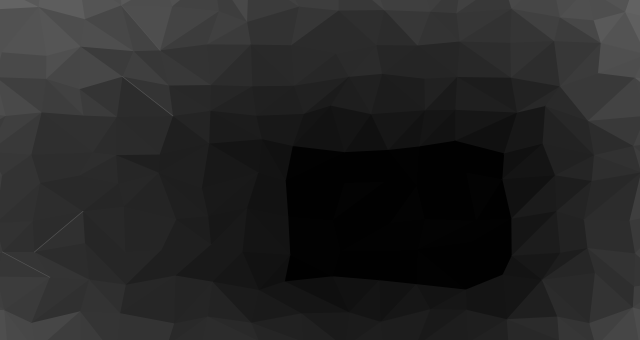
This background is drawn by a Shadertoy shader. Its source:

```glsl
// Low-poly charcoal backdrop: a jittered grid is split into flat triangles.
// Each facet takes its grey from ramps that rise away from a black hollow,
// and a few facet diagonals show as thin pale seams.

float hash(vec2 p) {
    return fract(sin(dot(p, vec2(127.1, 311.7))) * 43758.5453);
}

// Grid vertex in units of canvas height; cell (0,0) starts at the hollow's corner
vec2 vertexAt(vec2 id) {
    vec2 jitter = vec2(hash(id), hash(id + 37.3)) - 0.5;
    return vec2(0.87, 0.172) + vec2(0.125, 0.0985) * (id + 0.52 * jitter);
}

// Signed distance to the line a-b, positive on its left
float leftOf(vec2 p, vec2 a, vec2 b) {
    vec2 e = normalize(b - a);
    return e.x * (p.y - a.y) - e.y * (p.x - a.x);
}

float insideTriangle(vec2 p, vec2 a, vec2 b, vec2 c) {
    return min(leftOf(p, a, b), min(leftOf(p, b, c), leftOf(p, c, a)));
}

float segmentDistance(vec2 p, vec2 a, vec2 b) {
    vec2 e = b - a;
    return length(p - a - e * clamp(dot(p - a, e) / dot(e, e), 0.0, 1.0));
}

// Grey of a facet: additive ramps toward the four borders
float facetShade(vec2 centre, vec2 id, float seed, bool hollow) {
    float variation = hash(id + seed);
    if (hollow) return 0.002 + 0.012 * variation * variation;
    float left = max(0.0, 1.0 - centre.x / 0.87);
    float right = max(0.0, (centre.x - 1.495) / 0.387);
    float top = max(0.0, (centre.y - 0.566) / 0.434);
    float bottom = max(0.0, (0.172 - centre.y) / 0.172);
    float shade = 0.056 + 0.16 * (left + right) + 0.17 * top + 0.075 * bottom;
    return shade * (0.89 + 0.22 * variation);
}

void mainImage(out vec4 fragColor, in vec2 fragCoord) {
    float pixel = 1.0 / iResolution.y;
    vec2 p = fragCoord * pixel;
    p.x *= 1.882 * iResolution.y / iResolution.x;
    vec2 home = floor((p - vec2(0.87, 0.172)) / vec2(0.125, 0.0985));

    float shadeSum = 0.0, coverSum = 0.0, seam = 0.0;
    for (int j = -1; j <= 1; j++)
    for (int i = -1; i <= 1; i++) {
        vec2 id = home + vec2(i, j);
        vec2 a = vertexAt(id), b = vertexAt(id + vec2(1, 0));
        vec2 c = vertexAt(id + vec2(1, 1)), d = vertexAt(id + vec2(0, 1));

        // Turn the corners at random so that diagonals run both ways
        if (hash(id + 11.7) > 0.5) {
            vec2 first = a;
            a = b; b = c; c = d; d = first;
        }
        bool hollow = id.x >= 0.0 && id.x < 5.0 && id.y >= 0.0 && id.y < 4.0;

        // Blend the two facets by their edge coverage
        float lower = clamp(insideTriangle(p, a, b, c) / pixel + 0.5, 0.0, 1.0);
        float upper = clamp(insideTriangle(p, a, c, d) / pixel + 0.5, 0.0, 1.0);
        shadeSum += lower * facetShade((a + b + c) / 3.0, id, 5.1, hollow);
        shadeSum += upper * facetShade((a + c + d) / 3.0, id, 23.9, hollow);
        coverSum += lower + upper;

        // Rare pale seam along the diagonal
        if (!hollow && hash(id + 71.3) > 0.97) {
            float line = 1.0 - smoothstep(0.0, 0.0012 + 0.5 * pixel, segmentDistance(p, a, c));
            seam = max(seam, line);
        }
    }

    float grey = shadeSum / max(coverSum, 0.001);
    grey = mix(grey, max(grey, 0.33), 0.7 * seam);
    fragColor = vec4(vec3(grey), 1.0);
}
```
